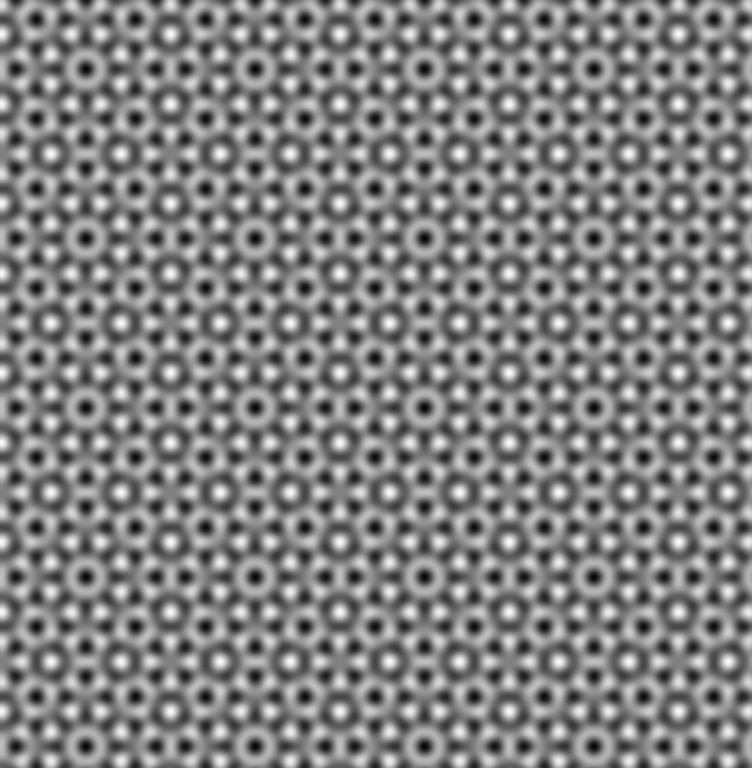
Reproduce this pattern procedurally as a Shadertoy shader.

```glsl
// Grey interference pattern with near eightfold symmetry: dark and bright dots
// in soft rings. Four plane waves, 45 degrees apart, are summed; wave numbers
// 7 and (5,5) are almost equally long, so the result repeats on a square cell.

const float TAU = 6.2831853;

// Plane wave with a whole number of cycles per cell along each axis.
float planeWave(vec2 cell, vec2 cycles) {
    return cos(TAU * dot(cell, cycles));
}

// Sum of the two axial and two diagonal waves, from -4 to 4.
float interference(vec2 cell) {
    float sum = 0.0;
    for (int i = 0; i < 2; i++) {
        float side = float(i);
        sum += planeWave(cell, 7.0 * vec2(1.0 - side, side));
        sum += planeWave(cell, 5.0 * vec2(1.0, 1.0 - 2.0 * side));
    }
    return sum;
}

void mainImage(out vec4 fragColor, in vec2 fragCoord) {
    // Canvas heights, measured from the centre of one dark dot.
    vec2 position = fragCoord / iResolution.y - vec2(0.553, 0.469);

    // About four and a half cells fit across and down.
    vec2 cell = position / 0.2205;

    // All crests meet in dark dots, all troughs in bright ones.
    float grey = 0.505 - 0.121 * interference(cell);

    fragColor = vec4(vec3(clamp(grey, 0.0, 1.0)), 1.0);
}
```
